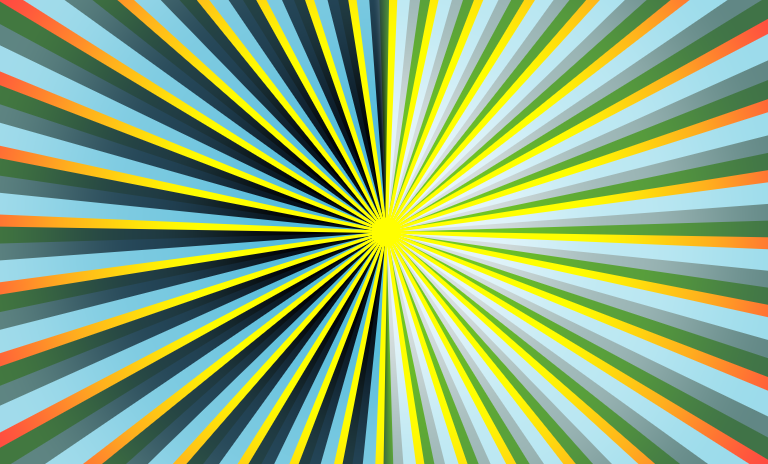
Give the GLSL for this background, as a WebGL 2 fragment shader.

```glsl
#version 300 es
precision highp float;

uniform vec2 u_resolution;
out vec4 fragColor;

const float TAU = 6.2831853;
const float RAYS = 36.0;

// Three-stop radial gradient
vec3 ramp(vec3 inner, vec3 middle, vec3 outer, float r) {
    vec3 c = mix(inner, middle, smoothstep(0.15, 0.55, r));
    return mix(c, outer, smoothstep(0.5, 0.9, r));
}

void main() {
    float pixel = 1.0 / u_resolution.y;
    vec2 p = (gl_FragCoord.xy - u_resolution * vec2(0.503, 0.5)) * pixel;
    float r = max(length(p), 1e-4);

    // Clockwise position inside one ray group, and the group's arc length
    float t = fract((0.145 - atan(p.y, p.x)) * RAYS / TAU);
    float arc = r * TAU / RAYS;

    // The left half runs from dark, the right half from bright
    float bright = smoothstep(-0.05, 0.05, p.x / r + 0.01);

    vec3 sky = mix(
        ramp(vec3(0.32, 0.73, 0.86), vec3(0.48, 0.79, 0.88), vec3(0.63, 0.86, 0.92), r),
        ramp(vec3(0.90, 0.96, 0.98), vec3(0.74, 0.91, 0.95), vec3(0.61, 0.86, 0.92), r), bright);
    vec3 slate = mix(
        ramp(vec3(0.02, 0.06, 0.10), vec3(0.14, 0.27, 0.34), vec3(0.37, 0.52, 0.51), r),
        ramp(vec3(0.85, 0.88, 0.88), vec3(0.62, 0.72, 0.72), vec3(0.38, 0.53, 0.52), r), bright);
    vec3 leaf = mix(
        ramp(vec3(0.0, 0.0, 0.01), vec3(0.13, 0.24, 0.27), vec3(0.26, 0.47, 0.25), r),
        ramp(vec3(0.44, 0.78, 0.13), vec3(0.35, 0.63, 0.23), vec3(0.25, 0.45, 0.28), r), bright);

    // Sky, slate and leaf wedges with smooth borders
    vec3 color = mix(sky, slate, clamp((t - 0.41) * arc / pixel + 0.5, 0.0, 1.0));
    color = mix(color, leaf, clamp((t - 0.66) * arc / pixel + 0.5, 0.0, 1.0));

    // Yellow spokes turn orange and red outward, and merge into a central disc
    vec3 flame = mix(vec3(1.0, 1.0, 0.0), vec3(1.0, 0.62, 0.14), smoothstep(0.38, 0.82, r));
    flame = mix(flame, vec3(1.0, 0.28, 0.26), smoothstep(0.68, 1.0, r));
    float spoke = min(t, 1.0 - t) * arc - 0.0026 - 0.0125 * r;
    float shape = min(spoke, r - 0.032);
    color = mix(color, flame, clamp(0.5 - shape / pixel, 0.0, 1.0));

    fragColor = vec4(color, 1.0);
}
```
